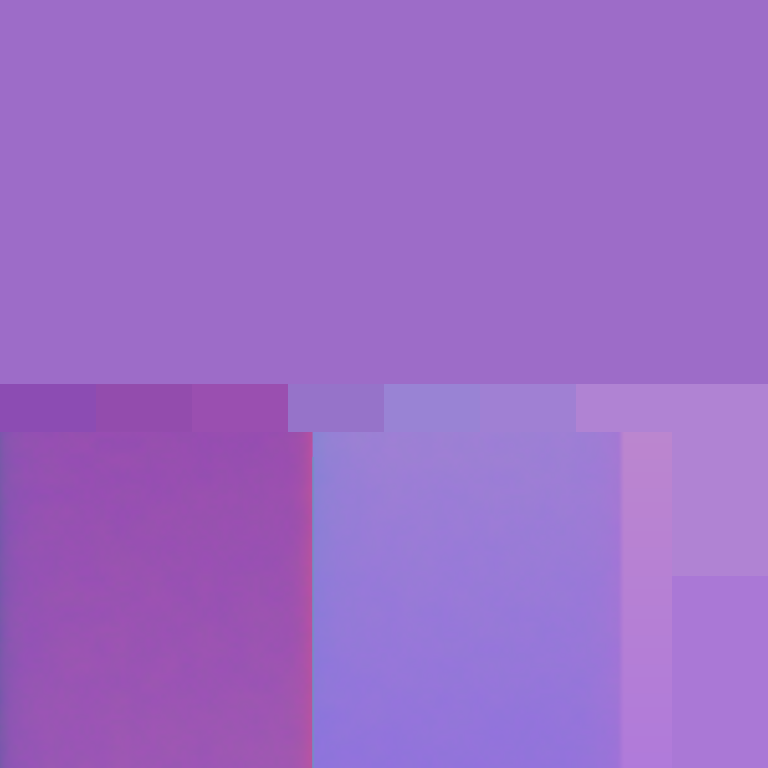
Write a WebGL 1 fragment shader that draws this texture map.

```glsl
precision highp float;
// Draws a violet texture atlas: flat upper half, a row of swatches and three shaded panels.
uniform vec2 u_resolution;

const vec3 FLAT_VIOLET = vec3(0.616, 0.424, 0.784);
const vec3 PALE_LILAC = vec3(0.692, 0.512, 0.828);
const vec3 DEEP_LILAC = vec3(0.665, 0.470, 0.840);

float hash(vec2 p) {
  p = fract(p * vec2(0.1031, 0.1137));
  p += dot(p, p.yx + 33.33);
  return fract((p.x + p.y) * p.x * 7.31);
}

float noise(vec2 p) {
  vec2 cell = floor(p);
  vec2 f = fract(p);
  f = f * f * (3.0 - 2.0 * f);
  float low = mix(hash(cell), hash(cell + vec2(1.0, 0.0)), f.x);
  float high = mix(hash(cell + vec2(0.0, 1.0)), hash(cell + 1.0), f.x);
  return mix(low, high, f.y);
}

// Antialiased step: 1 where v lies above the edge
float past(float edge, float v, float pixel) {
  return clamp((v - edge) / pixel + 0.5, 0.0, 1.0);
}

// Tint that fades away from a panel side
float sideGlow(float dist, float width) {
  return exp(-max(dist, 0.0) / width);
}

// Fine mottling shared by the shaded panels
vec3 grain(vec2 uv) {
  float fine = noise(uv * 150.0) - 0.5;
  float broad = noise(uv * 45.0 + 17.0) - 0.5;
  return vec3(0.022, -0.010, 0.016) * fine + vec3(0.014, 0.010, -0.012) * broad;
}

// Row of flat swatches, each an eighth of the canvas wide
vec3 swatchRow(float x, float pixel) {
  vec3 c = vec3(0.550, 0.297, 0.703);
  c = mix(c, vec3(0.575, 0.300, 0.680), past(0.125, x, pixel));
  c = mix(c, vec3(0.605, 0.310, 0.690), past(0.250, x, pixel));
  c = mix(c, vec3(0.588, 0.450, 0.790), past(0.375, x, pixel));
  c = mix(c, vec3(0.600, 0.515, 0.832), past(0.500, x, pixel));
  c = mix(c, vec3(0.628, 0.502, 0.828), past(0.625, x, pixel));
  return mix(c, PALE_LILAC, past(0.750, x, pixel));
}

// Magenta panel with a slate left side and a rose right side
vec3 magentaPanel(vec2 uv, float right) {
  float h = uv.y / 0.4375;
  vec3 c = mix(vec3(0.615, 0.340, 0.705), vec3(0.590, 0.305, 0.690), h);
  c = mix(c, vec3(0.550, 0.330, 0.720), 0.65 * sideGlow(uv.x, 0.060));
  c = mix(c, vec3(0.430, 0.350, 0.650), 0.70 * sideGlow(uv.x, 0.012));
  c = mix(c, vec3(0.760, 0.320, 0.600), 0.80 * sideGlow(right - uv.x, 0.014));
  return c + grain(uv);
}

// Periwinkle panel with a blue left side and an orchid right side
vec3 periwinklePanel(vec2 uv, float left, float right) {
  float h = uv.y / 0.4375;
  vec3 c = mix(vec3(0.572, 0.450, 0.860), vec3(0.618, 0.500, 0.832), h);
  vec3 blueSide = mix(vec3(0.545, 0.455, 0.865), vec3(0.510, 0.520, 0.830), h);
  c = mix(c, blueSide, 0.85 * sideGlow(uv.x - left, 0.028));
  c = mix(c, vec3(0.660, 0.450, 0.830), 0.75 * sideGlow(right - uv.x, 0.026));
  return c + 0.7 * grain(uv);
}

// Flat lilac column beside a pink band
vec3 lilacPanel(vec2 uv, float bandRight, float pixel) {
  vec3 band = mix(vec3(0.690, 0.480, 0.855), vec3(0.735, 0.525, 0.810), uv.y / 0.4375);
  vec3 column = mix(DEEP_LILAC, PALE_LILAC, past(0.25, uv.y, pixel));
  return mix(band, column, past(bandRight, uv.x, pixel));
}

void main() {
  vec2 uv = gl_FragCoord.xy / u_resolution;
  vec2 pixel = 1.0 / u_resolution;
  float seam = 0.407;
  float panelRight = 0.811;
  float bandRight = 0.875;

  // Shaded panels, left to right
  vec3 color = magentaPanel(uv, seam);
  color = mix(color, periwinklePanel(uv, seam, panelRight), past(seam, uv.x, pixel.x));
  float bandBlend = smoothstep(panelRight - 0.007, panelRight + 0.003, uv.x);
  color = mix(color, lilacPanel(uv, bandRight, pixel.x), bandBlend);

  // Thin cyan line along the seam
  float line = 1.0 - smoothstep(0.0006, 0.0022, abs(uv.x - seam - 0.0008));
  line *= 1.0 - past(0.405, uv.y, pixel.y);
  color = mix(color, vec3(0.440, 0.560, 0.760), 0.75 * line);

  // Swatch row, with its last swatch reaching down the right column
  color = mix(color, swatchRow(uv.x, pixel.x), past(0.4375, uv.y, pixel.y));

  // Flat upper half
  color = mix(color, FLAT_VIOLET, past(0.5, uv.y, pixel.y));
  gl_FragColor = vec4(color, 1.0);
}
```
